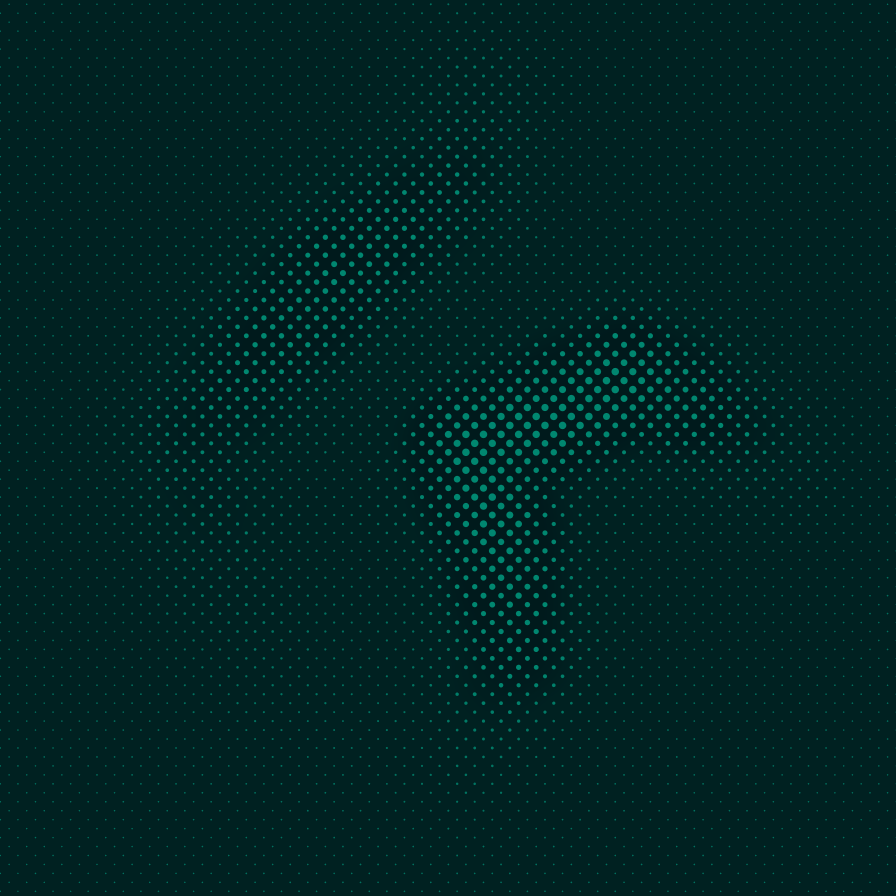
Write a Shadertoy shader that draws this background.

```glsl
const vec3 BASE = vec3(0.0, 0.13, 0.13);
const vec3 SHADE = vec3(0.0, 0.10, 0.11);
const vec3 DOT_DIM = vec3(0.0, 0.44, 0.37);
const vec3 DOT_BRIGHT = vec3(0.0, 0.53, 0.44);
const vec2 GRID = vec2(51.0, 50.0);
const vec2 GRID_SHIFT = vec2(0.02, 0.26);
const float RADIUS_UNIT = 0.0013;

// Ridge nodes: position in xy, strength in z
const vec3 LEFT_BAND[7] = vec3[7](
    vec3(0.535, 0.89, 0.7), vec3(0.50, 0.79, 1.15), vec3(0.38, 0.70, 1.65),
    vec3(0.305, 0.62, 1.5), vec3(0.215, 0.515, 1.0), vec3(0.25, 0.36, 0.55),
    vec3(0.30, 0.26, 0.25));
const vec3 RIGHT_ARCH[7] = vec3[7](
    vec3(0.88, 0.49, 0.6), vec3(0.77, 0.55, 1.75), vec3(0.70, 0.575, 2.35),
    vec3(0.53, 0.50, 2.45), vec3(0.56, 0.39, 2.0), vec3(0.575, 0.28, 1.5),
    vec3(0.53, 0.17, 0.4));

float hash(vec2 p) {
    vec3 q = fract(vec3(p.xyx) * 0.1031);
    q += dot(q, q.yzx + 33.33);
    return fract((q.x + q.y) * q.z);
}

// Soft glow around one segment, its strength blended between the ends
float segmentGlow(vec2 p, vec3 a, vec3 b, float width) {
    vec2 along = b.xy - a.xy;
    float t = clamp(dot(p - a.xy, along) / dot(along, along), 0.0, 1.0);
    vec2 away = (p - a.xy - along * t) / width;
    return mix(a.z, b.z, t) * exp(-dot(away, away));
}

float pathGlow(vec2 p, vec3 path[7], float width) {
    float glow = 0.0;
    for (int i = 0; i < 6; i++) {
        glow = max(glow, segmentGlow(p, path[i], path[i + 1], width));
    }
    return glow;
}

// Dot size over the canvas, in radius units
float dotSize(vec2 p) {
    vec2 c = p - 0.5;
    float ambient = 0.52 + 0.36 * exp(-4.0 * dot(c, c));
    float band = pathGlow(p, LEFT_BAND, 0.085);
    float arch = pathGlow(p, RIGHT_ARCH, 0.075);
    return ambient + length(vec2(band, arch));
}

// Distance and radius for the nearest dot of one sublattice
vec2 latticeDot(vec2 p, vec2 shift) {
    vec2 id = floor(p * GRID - shift + 0.5);
    vec2 center = (id + shift) / GRID;
    float vary = mix(0.94, 1.06, hash(id + shift * 7.0 + 11.0));
    float radius = min(dotSize(center) * vary, 3.2) * RADIUS_UNIT;
    return vec2(length(p - center), radius);
}

float discMask(float dist, float radius, float pixel) {
    return clamp((radius - dist) / pixel + 0.5, 0.0, 1.0);
}

void mainImage(out vec4 fragColor, in vec2 fragCoord) {
    vec2 p = fragCoord / iResolution.xy;
    float pixel = 1.0 / min(iResolution.x, iResolution.y);

    // Darker ground beneath the dense areas
    vec3 color = mix(BASE, SHADE, smoothstep(1.2, 2.3, dotSize(p)));

    // Two interleaved lattices make the staggered halftone
    for (int i = 0; i < 2; i++) {
        vec2 disc = latticeDot(p, GRID_SHIFT + 0.5 * float(i));
        float size = disc.y / RADIUS_UNIT;
        vec3 ink = mix(DOT_DIM, DOT_BRIGHT, smoothstep(0.6, 2.2, size));
        color = mix(color, ink, discMask(disc.x, disc.y, pixel));
    }
    fragColor = vec4(color, 1.0);
}
```
